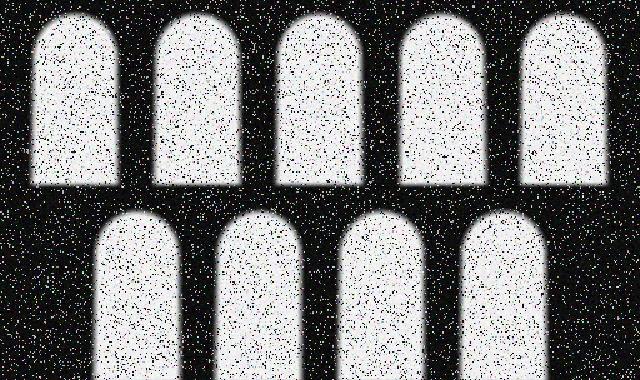
Give the GLSL for this pattern, as a Shadertoy shader.

```glsl
// Two staggered rows of soft white round-topped arches on near-black, under film grain.
// Each arch is a capped-slab distance in a repeated cell, with slight taper, lean and
// shift; per-cell hash noise adds tinted grain plus salt and pepper specks.

#define PITCH vec2(0.1908, 0.3083)  // spacing across and down, in canvas widths
#define HALF_COUNT 2.0              // arches each side of the centre in the first row
#define ARCH_HEIGHT 0.2665
#define ARCH_RADIUS 0.0660
#define TOP_MARGIN 0.0222
#define TAPER 0.022                 // widening at the foot, narrowing at the crown
#define SHIFT 0.0020                // random sideways offset and lean
#define SOFT 0.0075                 // half width of the blurred edge
#define GRAIN_CELLS 512.0           // grain cells across the canvas
#define GRAIN 0.075
#define SPECKS 0.13                 // share of cells that are salt or pepper

const vec3 DARK = vec3(0.050, 0.052, 0.052);
const vec3 LIGHT = vec3(0.940, 0.940, 0.942);

// Integer hash: three independent values in 0..1
vec3 hash3(vec2 cell, float seed) {
    uvec3 v = uvec3(ivec3(cell, seed) + 64);
    v = v * 1664525u + 1013904223u;
    v.x += v.y * v.z; v.y += v.z * v.x; v.z += v.x * v.y;
    v ^= v >> 16u;
    v.x += v.y * v.z; v.y += v.z * v.x; v.z += v.x * v.y;
    return vec3(v >> 8u) / 16777216.0;
}

// Coverage of one arch; q is measured from the middle of its foot, y up
float archCover(vec2 q, float soft) {
    q.x /= 1.0 + TAPER * (1.0 - 2.0 * q.y / ARCH_HEIGHT);
    float aboveSpring = max(q.y - (ARCH_HEIGHT - ARCH_RADIUS), 0.0);
    float side = length(vec2(q.x, aboveSpring)) - ARCH_RADIUS;
    float foot = 0.75 * soft;
    return (1.0 - smoothstep(-soft, soft, side)) * smoothstep(-foot, foot, q.y);
}

// Staggered rows; depth is the distance below the top edge
float archRows(float x, float depth, float soft) {
    float row = floor(depth / PITCH.y);
    float stagger = 0.5 * mod(row, 2.0);
    float u = (x - 0.5) / PITCH.x;
    float column = floor(u - stagger + 0.5) + stagger;
    float last = HALF_COUNT - stagger;
    column = clamp(column, -last, last);

    vec2 q = vec2((u - column) * PITCH.x,
                  TOP_MARGIN + ARCH_HEIGHT - (depth - row * PITCH.y));
    vec3 vary = hash3(vec2(column * 2.0, row), 7.0) - 0.5;
    q.x += SHIFT * (vary.x + 2.0 * vary.y * (q.y / ARCH_HEIGHT - 0.5));
    return archCover(q, soft);
}

// Tinted grain, then bright and dark specks
vec3 addGrain(vec3 color, vec2 cell) {
    vec3 a = hash3(cell, 1.0), b = hash3(cell, 2.0), pick = hash3(cell, 3.0);
    color += GRAIN * (a + b - 1.0);
    vec3 salt = mix(vec3(0.65 + 0.35 * pick.z), a, 0.3);
    vec3 pepper = 0.16 * b;
    vec3 speck = pick.y < 0.5 ? salt : pepper;
    return mix(color, speck, step(pick.x, SPECKS));
}

void mainImage(out vec4 fragColor, in vec2 fragCoord) {
    vec2 p = fragCoord / iResolution.x;
    float depth = iResolution.y / iResolution.x - p.y;
    float soft = max(SOFT, 1.0 / iResolution.x);

    vec3 color = mix(DARK, LIGHT, archRows(p.x, depth, soft));
    color = addGrain(color, floor(p * GRAIN_CELLS));
    fragColor = vec4(clamp(color, 0.0, 1.0), 1.0);
}
```
